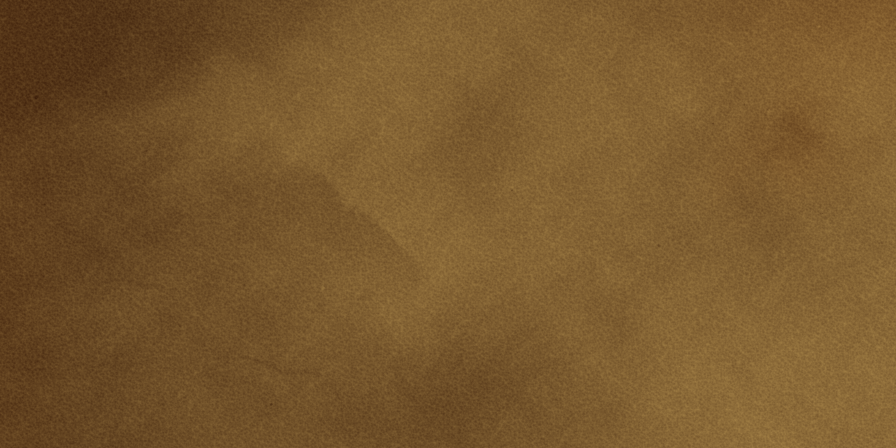
This texture is drawn by a Shadertoy shader. Its source:

```glsl
// Aged brown parchment: a left-to-right tone gradient carries soft stains,
// one ragged tide mark, creases, specks and a fine fibrous grain.
// Clouds are layered warped sines; the grain is cellular noise.

const vec3 UMBER = vec3(0.35, 0.23, 0.108);
const vec3 TAN = vec3(0.55, 0.42, 0.222);
const vec3 RUST_SHIFT = vec3(0.025, -0.012, -0.025);

vec2 hash2(vec2 p) {
    vec3 q = fract(p.xyx * vec3(0.1031, 0.1030, 0.0973));
    q += dot(q, q.yzx + 33.33);
    return fract((q.xx + q.yz) * q.zy);
}

mat2 rotation(float angle) {
    float c = cos(angle), s = sin(angle);
    return mat2(c, s, -s, c);
}

// Layered sines, each octave warped and turned; roughly -1 to 1
float clouds(vec2 p, float seed) {
    float sum = 0.0, amplitude = 0.6;
    p += seed;
    for (int i = 0; i < 6; i++) {
        p += 0.7 * sin(p.yx * 1.3 + seed);
        sum += amplitude * sin(p.x) * sin(p.y);
        p = rotation(0.9) * p * 1.8 + 2.3;
        amplitude *= 0.65;
    }
    return sum;
}

// Distance to the nearest scattered point, centred near zero
float cells(vec2 p) {
    vec2 cell = floor(p), local = fract(p);
    float nearest = 4.0;
    for (int y = -1; y <= 1; y++)
    for (int x = -1; x <= 1; x++) {
        vec2 offset = vec2(x, y);
        vec2 d = offset + hash2(cell + offset) - local;
        nearest = min(nearest, dot(d, d));
    }
    return sqrt(nearest) - 0.5;
}

float blob(vec2 p, vec2 centre, vec2 radius) {
    vec2 q = (p - centre) / radius;
    return exp(-dot(q, q));
}

// Stain that is darkest at a ragged front and fades behind it
float tideMark(vec2 p, vec2 centre, float angle, float halfLength, float wobble) {
    vec2 q = rotation(-angle) * (p - centre);
    float front = q.y + wobble;
    float fade = exp(min(front, 0.0) * 9.0);
    return fade * smoothstep(0.010, -0.010, front) * blob(q, vec2(0.0), vec2(halfLength, 1.0));
}

// Thin wavering line around a height, limited to one stretch
float crease(vec2 p, vec2 centre, float halfLength, float wobble) {
    float d = abs(p.y - centre.y + 0.15 * (p.x - centre.x) + wobble);
    return smoothstep(0.009, 0.0, d) * smoothstep(halfLength, 0.4 * halfLength, abs(p.x - centre.x));
}

// Sparse round flecks, one possible per grid cell
float specks(vec2 p, float density, float share) {
    vec2 cell = floor(p * density);
    vec2 random = hash2(cell + density);
    float radius = mix(0.03, 0.09, random.y);
    float d = length(fract(p * density) - 0.2 - 0.6 * hash2(cell + 71.0));
    return step(1.0 - share, random.x) * smoothstep(radius, 0.2 * radius, d);
}

float stainTone(vec2 p, float broad, float ragged) {
    vec2 w = p + 0.05 * vec2(broad, ragged);
    float tone = mix(0.07, 0.90, smoothstep(-0.1, 1.0, p.x));

    // Dark corner with a slanting lower limit
    float slant = p.y - 0.66 - 0.27 * p.x + 0.05 * ragged;
    tone -= 0.36 * smoothstep(-0.02, 0.14, slant) * smoothstep(1.2, 0.4, p.x);

    // Broad dark patches
    tone -= 0.48 * blob(w, vec2(0.98, 0.06), vec2(0.36, 0.20));
    tone -= 0.22 * blob(w, vec2(1.05, 0.66), vec2(0.13, 0.14));
    tone -= 0.14 * blob(w, vec2(0.56, 0.54), vec2(0.18, 0.12));
    tone -= 0.18 * blob(w, vec2(1.40, 0.31), vec2(0.10, 0.08));
    tone -= 0.20 * blob(w, vec2(1.65, 0.55), vec2(0.22, 0.20));
    tone -= 0.18 * blob(w, vec2(1.75, 0.69), vec2(0.13, 0.05));
    tone -= 0.25 * blob(p, vec2(1.80, 1.02), vec2(0.60, 0.12));

    // Worn light patches
    tone += 0.10 * blob(w, vec2(0.96, 0.40), vec2(0.12, 0.16));
    tone += 0.14 * blob(w, vec2(0.55, 0.72), vec2(0.28, 0.08));
    tone += 0.13 * blob(w, vec2(1.85, 0.15), vec2(0.30, 0.22));
    return tone;
}

// Slanting fibres with two finer layers over them
float paperGrain(vec2 p) {
    vec2 fibre = rotation(0.6) * p;
    return 0.30 * cells(fibre * vec2(75.0, 140.0))
         + 0.33 * cells(p * 165.0 + 40.0)
         - 0.26 * cells(p * 195.0 + 90.0);
}

void mainImage(out vec4 fragColor, in vec2 fragCoord) {
    vec2 p = fragCoord / iResolution.y;
    float broad = clouds(p * 4.0, 1.7);
    float ragged = clouds(p * 11.0, 5.2);
    float mottle = clouds(p * 32.0, 8.4);
    float streaks = clouds(p * vec2(7.0, 26.0), 3.1);

    float tone = stainTone(p, broad, ragged) + 0.07 * broad + 0.07 * ragged;
    tone += 0.07 * mottle + 0.05 * streaks * smoothstep(1.2, 0.2, p.x);
    float raggedEdge = 0.020 * ragged + 0.012 * mottle;
    tone -= 0.30 * tideMark(p, vec2(0.80, 0.52), -0.71, 0.18, raggedEdge);
    tone -= 0.20 * crease(p, vec2(0.62, 0.18), 0.13, 0.012 * ragged);
    tone -= 0.16 * crease(p, vec2(0.34, 0.37), 0.08, 0.012 * ragged);
    tone = max(tone, -0.12) + paperGrain(p);
    tone += 0.30 * specks(p, 13.0, 0.04) - 0.35 * specks(p + 3.0, 16.0, 0.05);

    // Reddish discolouration at the edges and in the right-hand stain
    float rust = 0.5 * blob(p, vec2(1.95, 1.0), vec2(0.45, 0.25))
               + 0.35 * blob(p + 0.05 * ragged, vec2(1.77, 0.66), vec2(0.15, 0.11))
               + 0.15 * smoothstep(0.25, 0.0, p.x);
    vec3 color = mix(UMBER, TAN, tone) + RUST_SHIFT * rust;
    fragColor = vec4(clamp(color, 0.0, 1.0), 1.0);
}
```
